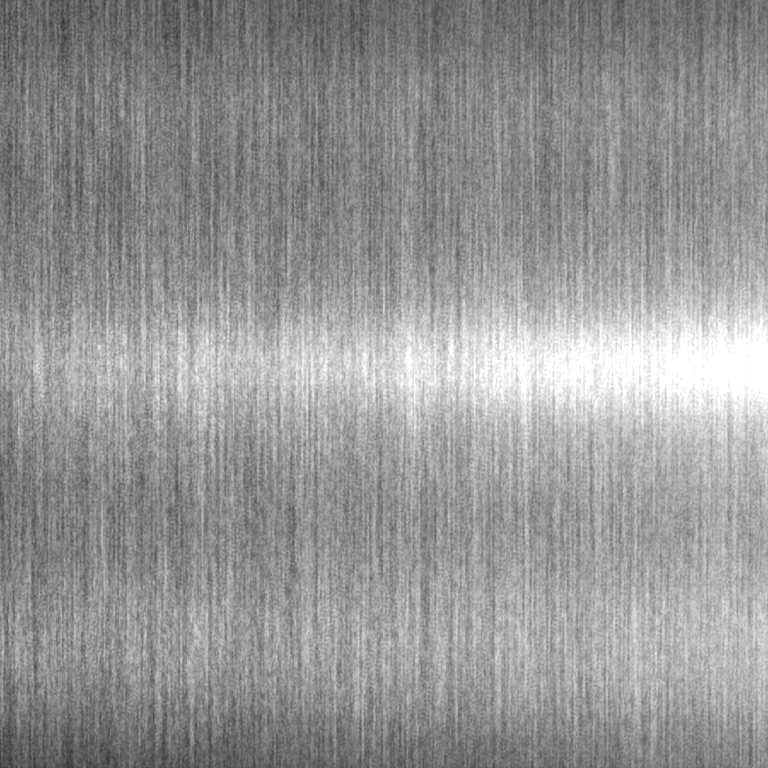
Give the GLSL for this texture, as a WebGL 2 fragment shader.

```glsl
#version 300 es
precision highp float;
// Vertically brushed metal sheet with soft horizontal bands of reflected light.

uniform vec2 u_resolution;
out vec4 fragColor;

// Light bands: height, half width, strength
const vec3 GLOW_BAND  = vec3(0.515, 0.150, 0.20);
const vec3 CORE_BAND  = vec3(0.525, 0.058, 0.19);
const vec3 LOWER_BAND = vec3(0.17, 0.110, 0.15);
const vec3 UPPER_BAND = vec3(0.86, 0.070, 0.03);
const float BASE_TONE = 0.50;
const float TILT_BOTTOM = 0.20;    // brightness gained from left to right
const float TILT_TOP = 0.07;
const float TOP_SHADE = 0.09;
const float BOTTOM_SHADE = 0.07;

// Brush marks: cells across the canvas in x and y
const vec2 LONG_CELLS    = vec2(330.0, 5.0);
const vec2 MEDIUM_CELLS  = vec2(390.0, 24.0);
const vec2 SHORT_CELLS   = vec2(430.0, 110.0);
const vec2 GRAIN_CELLS   = vec2(450.0, 350.0);
const vec2 BROAD_CELLS   = vec2(70.0, 3.0);
const vec2 SCRATCH_CELLS = vec2(250.0, 7.0);
const float LONG_AMOUNT = 0.13;
const float MEDIUM_AMOUNT = 0.09;
const float SHORT_AMOUNT = 0.10;
const float GRAIN_AMOUNT = 0.14;
const float BROAD_AMOUNT = 0.04;
const float SCRATCH_AMOUNT = 0.12;

float hash(vec2 p) {
  return fract(sin(dot(p, vec2(127.1, 311.7))) * 43758.5453);
}

// Noise along one column, started at a random height
float columnNoise(float column, float y, float seed) {
  y += hash(vec2(column, seed));
  float cell = floor(y);
  float f = smoothstep(0.0, 1.0, y - cell);
  return mix(hash(vec2(column, cell + seed)), hash(vec2(column, cell + seed + 1.0)), f);
}

// Straight vertical marks with staggered ends, centred on zero
float brushMarks(vec2 uv, vec2 cells, float seed) {
  vec2 p = uv * cells;
  float column = floor(p.x);
  float f = smoothstep(0.0, 1.0, p.x - column);
  column += seed * 7.0;
  return mix(columnNoise(column, p.y, seed), columnNoise(column + 1.0, p.y, seed), f) - 0.5;
}

float lightBand(float y, vec3 band) {
  float d = (y - band.x) / band.y;
  return band.z * exp(-d * d);
}

float reflectedLight(vec2 uv) {
  float light = BASE_TONE + mix(TILT_BOTTOM, TILT_TOP, uv.y) * (uv.x - 0.5);
  light += lightBand(uv.y, GLOW_BAND) * mix(0.7, 1.25, uv.x);
  light += lightBand(uv.y, CORE_BAND) * mix(0.3, 1.5, uv.x);
  light += lightBand(uv.y, LOWER_BAND);
  light += lightBand(uv.y, UPPER_BAND);
  light -= TOP_SHADE * smoothstep(0.85, 1.0, uv.y);
  light -= BOTTOM_SHADE * smoothstep(0.10, 0.0, uv.y);
  return light;
}

float brushedGrain(vec2 uv) {
  float grain = LONG_AMOUNT * brushMarks(uv, LONG_CELLS, 11.0);
  grain += MEDIUM_AMOUNT * brushMarks(uv, MEDIUM_CELLS, 23.0);
  grain += SHORT_AMOUNT * brushMarks(uv, SHORT_CELLS, 37.0);
  grain += GRAIN_AMOUNT * brushMarks(uv, GRAIN_CELLS, 53.0);
  grain += BROAD_AMOUNT * brushMarks(uv, BROAD_CELLS, 71.0);
  return grain;
}

void main() {
  vec2 uv = gl_FragCoord.xy / u_resolution;
  float light = reflectedLight(uv);

  // Grain is stronger in lit areas and on the left
  float contrast = mix(1.25, 0.9, uv.x) * mix(0.8, 1.15, smoothstep(0.35, 0.65, light));
  float tone = light + contrast * brushedGrain(uv);

  // Sparse bright scratches, fading to the right
  float scratch = smoothstep(0.30, 0.5, brushMarks(uv, SCRATCH_CELLS, 89.0));
  tone += SCRATCH_AMOUNT * scratch * (1.0 - 0.8 * uv.x);

  fragColor = vec4(vec3(clamp(tone, 0.0, 1.0)), 1.0);
}
```
